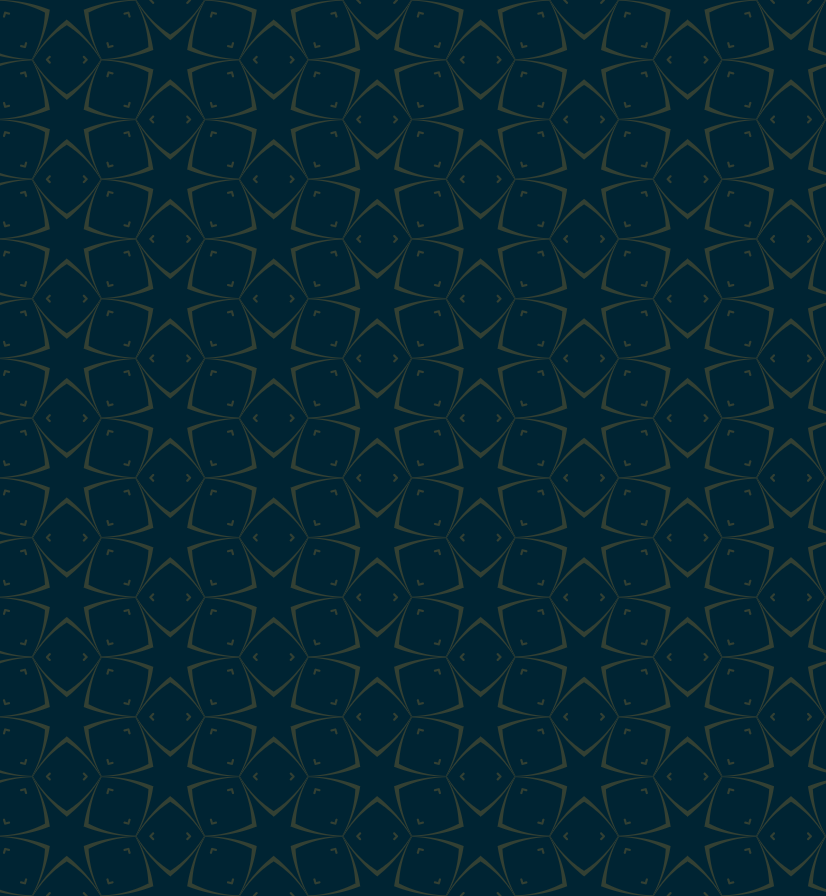
Give the GLSL for this pattern, as a WebGL 2 fragment shader.

```glsl
#version 300 es
precision highp float;

uniform vec2 u_resolution;
out vec4 outColor;

const float PI = 3.14159265;
const float SQRT3 = 1.7320508;
const float ROWS = 7.5;                     // star rows over the canvas height
const vec2 LATTICE_SHIFT = vec2(0.559, 0.5);
const vec3 NAVY = vec3(0.0, 0.14, 0.20);
const vec3 OLIVE = vec3(0.20, 0.25, 0.20);

// Offset from the nearest centre of a triangular lattice with unit spacing.
vec2 nearestCentre(vec2 p) {
    vec2 cell = vec2(SQRT3, 1.0);
    vec2 a = p - cell * round(p / cell);
    vec2 shifted = p - 0.5 * cell;
    vec2 b = shifted - cell * round(shifted / cell);
    return dot(a, a) < dot(b, b) ? a : b;
}

// Turn the offset into the sixfold sector around the upward axis.
vec2 foldSector(vec2 q) {
    float step6 = PI / 3.0;
    float angle = atan(q.x, q.y);
    angle -= step6 * round(angle / step6);
    return length(q) * vec2(sin(angle), cos(angle));
}

// Signed distance to a rhomb with half extents and outward bowed sides.
float bowedRhomb(vec2 p, vec2 extent, float bulge) {
    float chord = length(extent);
    float radius = chord * chord / (8.0 * bulge) + 0.5 * bulge;
    vec2 inward = -extent.yx / chord;
    vec2 centre = 0.5 * extent + inward * (radius - bulge);
    return length(p - centre) - radius;
}

float segment(vec2 p, vec2 a, vec2 b) {
    vec2 ab = b - a;
    float t = clamp(dot(p - a, ab) / dot(ab, ab), 0.0, 1.0);
    return length(p - a - ab * t);
}

float coverage(float dist, float pixel) {
    return clamp(0.5 - dist / pixel, 0.0, 1.0);
}

void main() {
    float pixel = ROWS / u_resolution.y;
    vec2 p = gl_FragCoord.xy * pixel - LATTICE_SHIFT;

    // Quarter rhomb between two neighbouring stars
    vec2 q = foldSector(nearestCentre(p));
    q = abs(vec2(q.x, 0.5 - q.y));

    // Tapered outline, thickest at the inner corners of the stars
    float outer = bowedRhomb(q, vec2(0.2887, 0.336), 0.021);
    float inner = bowedRhomb(q, vec2(0.2825, 0.289), 0.023);
    float outline = coverage(outer, pixel) - coverage(inner, pixel);

    // Small chevrons pointing to the side corners
    float chevron = segment(q, vec2(0.166, 0.0), vec2(0.143, 0.024)) - 0.009;

    float ink = max(outline, coverage(chevron, pixel));
    outColor = vec4(mix(NAVY, OLIVE, clamp(ink, 0.0, 1.0)), 1.0);
}
```
